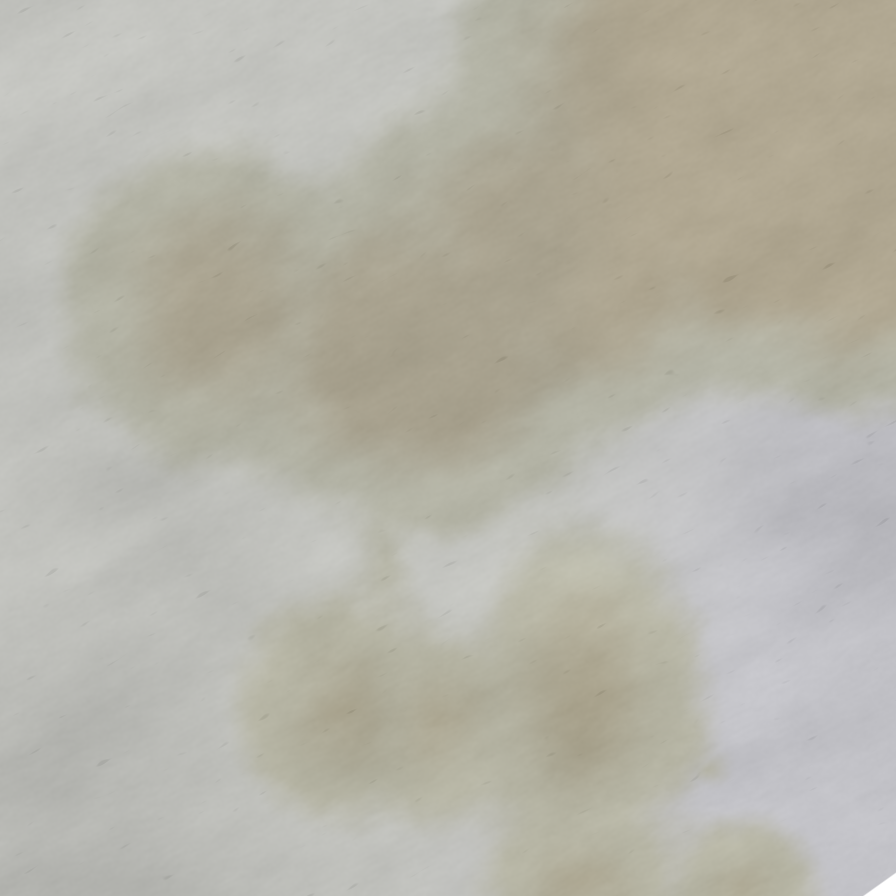
Give the GLSL for this texture, as a Shadertoy shader.

```glsl
vec2 hashGradient(vec2 cell) {
    vec2 h = vec2(dot(cell, vec2(127.1, 311.7)), dot(cell, vec2(269.5, 183.3)));
    return 2.0 * fract(sin(h) * 43758.5) - 1.0;
}

float gradientNoise(vec2 p) {
    vec2 i = floor(p), f = fract(p);
    vec2 u = f * f * f * (f * (f * 6.0 - 15.0) + 10.0);
    float bottom = mix(dot(hashGradient(i), f),
                       dot(hashGradient(i + vec2(1, 0)), f - vec2(1, 0)), u.x);
    float top = mix(dot(hashGradient(i + vec2(0, 1)), f - vec2(0, 1)),
                    dot(hashGradient(i + vec2(1, 1)), f - vec2(1, 1)), u.x);
    return mix(bottom, top, u.y);
}

float fbm(vec2 p) {
    float sum = 0.0, amplitude = 0.6;
    for (int i = 0; i < 5; i++) {
        sum += amplitude * gradientNoise(p);
        p = mat2(1.6, 1.2, -1.2, 1.6) * p + 7.3;
        amplitude *= 0.5;
    }
    return sum;
}

float smoothUnion(float a, float b, float k) {
    float h = max(k - abs(a - b), 0.0) / k;
    return min(a, b) - 0.25 * h * h * k;
}

// Blended ellipses: centre in xy, radii in zw
float stainDistance(vec2 p) {
    const vec4 blobs[10] = vec4[10](
        vec4(0.24, 0.66, 0.165, 0.18), vec4(0.47, 0.61, 0.23, 0.205),
        vec4(0.62, 0.72, 0.25, 0.21), vec4(0.96, 0.90, 0.46, 0.36),
        vec4(0.43, 0.37, 0.025, 0.06), vec4(0.38, 0.21, 0.11, 0.13),
        vec4(0.49, 0.19, 0.10, 0.11), vec4(0.655, 0.22, 0.13, 0.19),
        vec4(0.65, 0.02, 0.11, 0.10), vec4(0.83, 0.00, 0.085, 0.085));
    float d = 1.0;
    for (int i = 0; i < 10; i++) {
        vec4 b = blobs[i];
        float ellipse = (length((p - b.xy) / b.zw) - 1.0) * min(b.z, b.w);
        d = smoothUnion(d, ellipse, 0.035);
    }
    return min(d, length(p - vec2(0.785, 0.145)) - 0.012);
}

float softSpot(vec2 p, vec2 centre, vec2 radius) {
    vec2 q = (p - centre) / radius;
    return exp(-dot(q, q));
}

void mainImage(out vec4 fragColor, in vec2 fragCoord) {
    vec2 uv = fragCoord / iResolution.xy;
    vec2 along = mat2(0.88, -0.47, 0.47, 0.88) * uv;

    // Cloudy folds and fine fibres run up to the right
    float folds = fbm(along * vec2(4.0, 11.0) + 3.0);
    float mottling = fbm(along * vec2(15.0, 26.0) + 20.0);
    float fibres = gradientNoise(along * vec2(65.0, 170.0));
    float grain = gradientNoise(uv * 210.0);

    // Pale ground with broad shading
    vec3 ground = mix(vec3(0.765, 0.768, 0.75), vec3(0.755, 0.755, 0.775),
                      smoothstep(0.4, 0.8, uv.x - 0.3 * uv.y));
    ground -= 0.06 * softSpot(uv, vec2(0.0, 0.0), vec2(0.35, 0.16));
    ground -= 0.04 * softSpot(uv, vec2(0.08, 0.22), vec2(0.24, 0.09));
    ground -= 0.03 * softSpot(uv, vec2(0.12, 0.46), vec2(0.16, 0.07));
    ground -= 0.04 * softSpot(uv, vec2(0.96, 0.44), vec2(0.16, 0.06));
    ground -= 0.025 * softSpot(uv, vec2(0.0, 0.68), vec2(0.08, 0.10));
    ground += 0.02 * softSpot(uv, vec2(0.75, 0.44), vec2(0.07, 0.06));
    ground += 0.075 * folds + 0.025 * mottling;

    // Ragged stain with a greenish rim and warm core
    vec2 warp = vec2(fbm(uv * 9.0), fbm(uv * 9.0 + 40.0));
    float d = stainDistance(uv + 0.035 * warp) + 0.018 * mottling;
    float stain = smoothstep(0.022, -0.03, d);
    float core = smoothstep(-0.025, -0.13, d + 0.05 * folds);
    float lower = smoothstep(0.45, 0.3, uv.y);
    vec3 rim = mix(vec3(0.70, 0.70, 0.645), vec3(0.715, 0.71, 0.645), lower);
    vec3 warm = mix(vec3(0.66, 0.635, 0.56), vec3(0.685, 0.66, 0.575), lower);
    warm += vec3(0.03, 0.02, 0.01) * smoothstep(0.58, 0.75, uv.x) * (1.0 - lower);
    vec3 tint = mix(rim, warm, core);
    tint += 0.035 * softSpot(uv, vec2(0.65, 0.34), vec2(0.10, 0.06));
    tint -= 0.035 * softSpot(uv, vec2(0.39, 0.19), vec2(0.08, 0.10));
    tint -= 0.025 * softSpot(uv, vec2(0.64, 0.18), vec2(0.10, 0.09));
    tint += 0.05 * folds + 0.035 * mottling;
    vec3 color = mix(ground, tint, stain);

    // Fibre relief and sparse short scratches
    color += 0.012 * fibres + 0.007 * grain;
    float scratches = gradientNoise(along * vec2(38.0, 150.0) + 60.0);
    color -= 0.05 * smoothstep(0.38, 0.6, scratches);

    // White beyond the slanted lower right edge
    float border = dot(uv - vec2(0.9635, 0.0), vec2(0.58, -0.814));
    float blur = 1.0 / iResolution.y;
    color = mix(color, vec3(1.0), smoothstep(-blur, blur, border));

    fragColor = vec4(clamp(color, 0.0, 1.0), 1.0);
}
```
